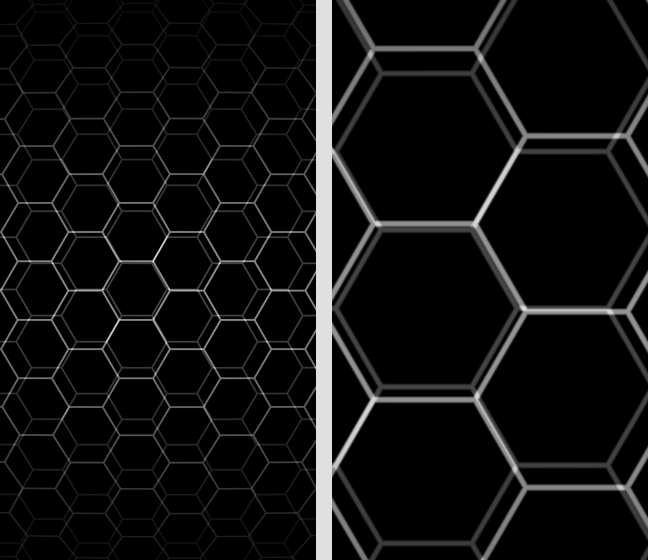
Left, the full canvas; right, a detail of the centre.
Give the GLSL for this pattern, as a Shadertoy shader.

```glsl
// Two bulging honeycomb wireframes, bright over dim, fading into black.

// All lengths are fractions of the canvas height.
const vec2  FRONT_CENTER = vec2(0.2884, 0.4811);
const float FRONT_PITCH  = 0.1048;             // height of one hexagon
const vec2  FRONT_BULGE  = vec2(0.116, 1.36);  // quadratic, quartic
const float FRONT_HALF   = 0.00165;            // half line width
const float FRONT_LIGHT  = 0.58;
const float FRONT_FADE   = 0.35;

const vec2  BACK_CENTER  = vec2(0.2848, 0.4831);
const float BACK_PITCH   = 0.0935;
const vec2  BACK_BULGE   = vec2(0.153, 0.0);
const float BACK_HALF    = 0.00155;
const float BACK_LIGHT   = 0.27;
const float BACK_FADE    = 0.38;

const float BULGE_SIDE   = 0.12;   // share of the bulge due to x
const float FADE_SIDE    = 0.2;    // share of the fade due to x
const float LINE_SOFT    = 0.001;  // minimum edge softness
const vec2  HEX_CELL     = vec2(1.7320508, 1.0);

// Distance to the nearest edge of flat-topped hexagons of height 1.
float hexEdge(vec2 p) {
    vec2 a = mod(p, HEX_CELL) - 0.5 * HEX_CELL;
    vec2 b = mod(p - 0.5 * HEX_CELL, HEX_CELL) - 0.5 * HEX_CELL;
    vec2 q = abs(dot(a, a) < dot(b, b) ? a : b);
    return 0.5 - max(q.y, dot(q, vec2(0.8660254, 0.5)));
}

// Brightness of one curved lattice around its centre.
float honeycomb(vec2 p, float pitch, vec2 bulge, float halfWidth,
                float light, float fade) {
    // Compress the cells away from the centre
    float q = p.y * p.y + BULGE_SIDE * p.x * p.x;
    float stretch = 1.0 + q * (bulge.x + bulge.y * q);
    vec2 cell = p * stretch / pitch;
    cell.x += 0.25 * HEX_CELL.x;  // centre lies between two columns

    // Soft line
    float d = hexEdge(cell) * pitch / stretch;
    float soft = max(LINE_SOFT, 0.7 / iResolution.y);
    float line = 1.0 - smoothstep(halfWidth - soft, halfWidth + soft, d);

    // Fall-off, mostly towards top and bottom
    float falloff = (p.y * p.y + FADE_SIDE * p.x * p.x) / (fade * fade);
    return line * light * exp(-falloff);
}

void mainImage(out vec4 fragColor, in vec2 fragCoord) {
    vec2 uv = fragCoord / iResolution.y;
    float front = honeycomb(uv - FRONT_CENTER, FRONT_PITCH, FRONT_BULGE,
                            FRONT_HALF, FRONT_LIGHT, FRONT_FADE);
    float back = honeycomb(uv - BACK_CENTER, BACK_PITCH, BACK_BULGE,
                           BACK_HALF, BACK_LIGHT, BACK_FADE);
    fragColor = vec4(vec3(front + back), 1.0);
}
```
